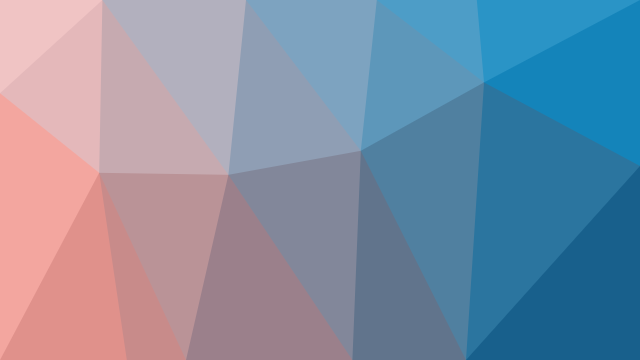
Reproduce this background procedurally as a Shadertoy shader.

```glsl
// Low-poly backdrop: flat facets fading from pink through mauve to deep blue.
// A bent spine splits the canvas; ribs run from its joints to the top and
// bottom borders, and each rib hands over to the next facet colour.

#define GRID vec2(16.0, 9.0)   // canvas size in drawing units
#define EDGE_SOFTNESS 1.0      // edge blend width in pixels
#define JOINTS 6
#define RIBS 9
#define FACETS 10

// Corners shared by the upper and lower facets, left to right
const vec2 spine[JOINTS] = vec2[JOINTS](
    vec2(0.0, 6.67), vec2(2.48, 4.68), vec2(5.71, 4.63),
    vec2(9.02, 5.23), vec2(12.1, 6.94), vec2(16.0, 4.85));

// Where each rib meets the border, and the spine joint it starts from
const float topEnds[RIBS] = float[RIBS](
    2.56, 2.56, 2.56, 6.15, 6.15, 9.42, 9.42, 11.92, 16.0);
const int topJoints[RIBS] = int[RIBS](0, 1, 2, 2, 3, 3, 4, 4, 4);
const float bottomEnds[RIBS] = float[RIBS](
    0.0, 3.17, 4.65, 4.65, 8.81, 8.81, 11.65, 11.65, 11.65);
const int bottomJoints[RIBS] = int[RIBS](1, 1, 1, 2, 2, 3, 3, 4, 5);

// Facet colours, left to right, in 0..255
const vec3 topTones[FACETS] = vec3[FACETS](
    vec3(240, 196, 196), vec3(228, 184, 186), vec3(198, 170, 176),
    vec3(178, 176, 190), vec3(143, 158, 180), vec3(125, 163, 192),
    vec3(93, 151, 186), vec3(77, 157, 199), vec3(42, 148, 198),
    vec3(20, 132, 186));
const vec3 bottomTones[FACETS] = vec3[FACETS](
    vec3(243, 166, 159), vec3(224, 145, 139), vec3(200, 139, 138),
    vec3(186, 147, 151), vec3(155, 128, 139), vec3(130, 135, 154),
    vec3(97, 116, 140), vec3(80, 128, 160), vec3(43, 117, 159),
    vec3(24, 96, 140));

// Smooth step across an edge, from signed distance in drawing units
float coverage(float dist) {
    float pixel = GRID.y / iResolution.y;
    return clamp(0.5 + dist / (pixel * EDGE_SOFTNESS), 0.0, 1.0);
}

// Signed distance above the spine
float aboveSpine(vec2 p) {
    int i = 0;
    while (i < JOINTS - 2 && p.x > spine[i + 1].x) i++;
    vec2 along = spine[i + 1] - spine[i];
    float height = spine[i].y + along.y * (p.x - spine[i].x) / along.x;
    return (p.y - height) * along.x / length(along);
}

// Signed distance to the right of a rib; it continues upright past its joint
float rightOfRib(vec2 p, vec2 end, vec2 joint) {
    vec2 along = joint - end;
    float t = clamp((p.y - end.y) / along.y, 0.0, 1.0);
    return (p.x - end.x - along.x * t) * abs(along.y) / length(along);
}

// Paint one row of facets from left to right
vec3 facetRow(vec2 p, float borderY, float ends[RIBS], int joints[RIBS],
              vec3 tones[FACETS]) {
    vec3 tone = tones[0];
    for (int i = 0; i < RIBS; i++) {
        float dist = rightOfRib(p, vec2(ends[i], borderY), spine[joints[i]]);
        tone = mix(tone, tones[i + 1], coverage(dist));
    }
    return tone / 255.0;
}

void mainImage(out vec4 fragColor, in vec2 fragCoord) {
    vec2 p = fragCoord / iResolution.xy * GRID;
    vec3 upper = facetRow(p, GRID.y, topEnds, topJoints, topTones);
    vec3 lower = facetRow(p, 0.0, bottomEnds, bottomJoints, bottomTones);
    fragColor = vec4(mix(lower, upper, coverage(aboveSpine(p))), 1.0);
}
```
